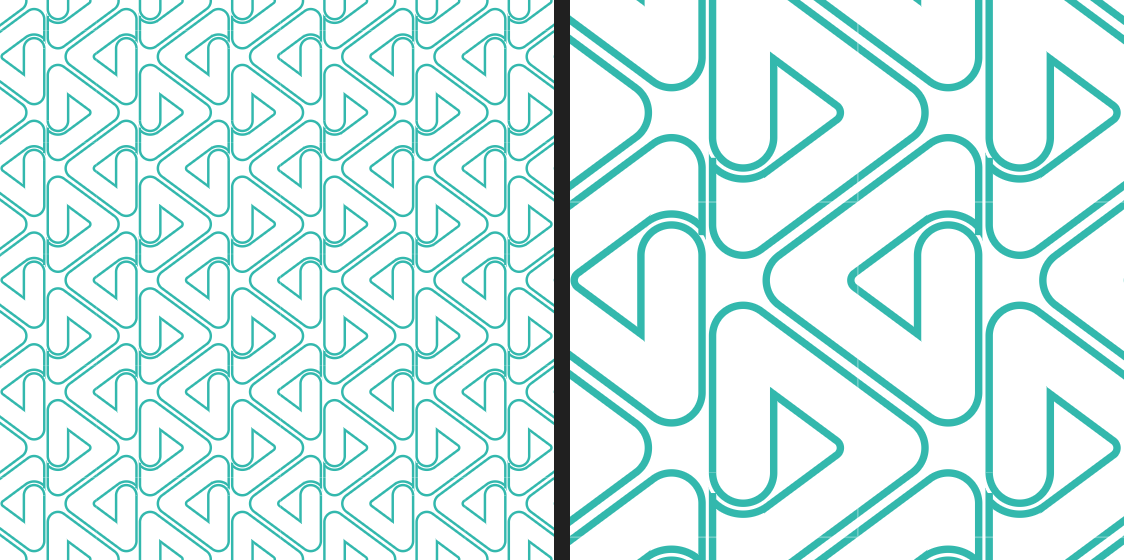
Left: the whole. Right: its middle third, enlarged.
Give the GLSL for this pattern, as a Shadertoy shader.

```glsl
// Interlocking teal outlines of coiled, rounded triangles on white.
// One motif is built from distance functions; its half-turned twin fills
// the gaps, and the pair repeats on a grid whose column width is 1 unit.

#define COLUMNS 6.008
#define ROW_HEIGHT 1.2118
#define ORIGIN vec2(0.518, 0.006)
#define TWIN_SHIFT 0.962
#define HALF_LINE 0.0134
#define BEND 0.1105
#define TIP 0.768
#define CORNER_Y 0.405
#define HOOK_Y -0.0895
#define NOSE vec2(0.4305, 0.0316)
#define SEAM_FADE 0.3
#define TEAL vec3(0.20, 0.72, 0.68)

float segment(vec2 p, vec2 a, vec2 b) {
    vec2 ab = b - a;
    float t = clamp(dot(p - a, ab) / dot(ab, ab), 0.0, 1.0);
    return length(p - a - ab * t);
}

// Outline of the large rounded triangle, open where the hook turns in.
float outerOutline(vec2 p, vec2 normal) {
    vec2 q = vec2(p.x, abs(p.y));
    vec2 corner = vec2(BEND, CORNER_Y);
    float d = min(segment(q, corner, vec2(TIP - BEND, 0.0)),
                  segment(q, corner, vec2(corner.x, -corner.y)));
    if (q.x > corner.x && dot(q - corner, normal) < 0.0) d = -d;
    float outline = abs(d - BEND);
    float notch = 0.05 - abs(p.y - HOOK_Y + 0.037);
    return p.x < BEND ? max(outline, notch) : outline;
}

// Hook, inner nose and the arc that joins the nose to the left side.
float innerCoil(vec2 p, vec2 normal) {
    vec2 center = vec2(BEND, HOOK_Y);
    vec2 lowerNormal = vec2(normal.x, -normal.y);
    float radius = dot(lowerNormal, vec2(NOSE.x, 0.0) - center) + NOSE.y;
    float joinX = center.x + radius * normal.x;
    float reach = normal.x * NOSE.x + NOSE.y;
    float topY = (reach - normal.x * 2.0 * BEND) / normal.y;
    bool below = p.y < center.y;

    float hook = below ? abs(length(p - center) - BEND)
        : segment(p, vec2(2.0 * BEND, center.y), vec2(2.0 * BEND, topY));

    vec2 m = vec2(p.x - NOSE.x, abs(p.y));
    float along = dot(m, vec2(-normal.y, normal.x));
    float wedge = along > 0.0 ? dot(m, normal) : length(m);
    float startX = p.y > 0.0 ? 2.0 * BEND : joinX;
    float nose = max(abs(wedge - NOSE.y), startX - p.x);

    float arc = abs(length(p - center) - radius);
    arc = below ? max(arc, max(-p.x, p.x - joinX + HALF_LINE)) : 1.0;
    return min(hook, min(nose, arc));
}

float motif(vec2 p) {
    // Wrap into a cell that fully contains one triangle.
    p.x = fract(p.x + 0.1) - 0.1;
    p.y = mod(p.y + 0.5 * ROW_HEIGHT, ROW_HEIGHT) - 0.5 * ROW_HEIGHT;
    vec2 normal = normalize(vec2(CORNER_Y, TIP - 2.0 * BEND));
    return min(outerOutline(p, normal), innerCoil(p, normal));
}

// Hairline breaks along tile edges, two columns wide and one row high.
float seams(vec2 p, float pixel) {
    vec2 tile = vec2(2.0, ROW_HEIGHT);
    vec2 offset = abs(mod(p - vec2(0.525, -0.323) + 0.5 * tile, tile) - 0.5 * tile);
    return clamp((0.003 - min(offset.x, offset.y)) / pixel + 0.5, 0.0, 1.0);
}

void mainImage(out vec4 fragColor, in vec2 fragCoord) {
    float pixel = COLUMNS / iResolution.x;
    vec2 p = fragCoord * pixel - ORIGIN;
    vec2 twin = vec2(TWIN_SHIFT, -0.5 * ROW_HEIGHT) - p;

    float d = min(motif(p), motif(twin));
    float ink = clamp((HALF_LINE - d) / pixel + 0.5, 0.0, 1.0);
    ink *= 1.0 - SEAM_FADE * seams(p, pixel);
    fragColor = vec4(mix(vec3(1.0), TEAL, ink), 1.0);
}
```
